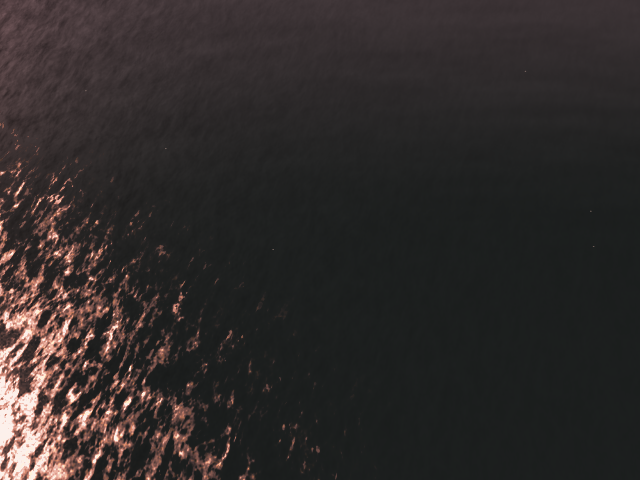
This texture is drawn by a Shadertoy shader. Its source:

```glsl
// Dark rippled water seen from above, with rosy sun glitter spilling in from the lower left.

float hash(vec2 p) {
    return fract(sin(dot(p, vec2(127.1, 311.7))) * 43758.5453);
}

float noise(vec2 p) {
    vec2 i = floor(p), f = fract(p);
    f = f * f * (3.0 - 2.0 * f);
    return mix(mix(hash(i), hash(i + vec2(1, 0)), f.x),
               mix(hash(i + vec2(0, 1)), hash(i + vec2(1, 1)), f.x), f.y);
}

// Short slanted crests, packed tighter with distance up the canvas
float ripples(vec2 p) {
    vec2 q = p * (1.0 + 0.5 * p.y);
    q += 0.012 * vec2(noise(q * 15.0), noise(q * 15.0 + 40.0));
    vec2 crest = vec2(dot(q, vec2(0.87, -0.50)), dot(q, vec2(0.50, 0.87)));
    float ridge = 1.0 - abs(2.0 * noise(crest * vec2(42.0, 13.0)) - 1.0);
    float h = 0.26 * ridge;
    h += 0.28 * noise(crest * vec2(90.0, 27.0) + 31.0);
    h += 0.28 * noise(crest * vec2(165.0, 60.0) + 17.0);
    h += 0.18 * noise(crest * vec2(280.0, 140.0) + 53.0);
    return h;
}

// Broad, nearly level undulation of the far water
float swell(vec2 p) {
    float slant = 13.0 * p.x * exp(-p.x * 0.9);
    return noise(vec2(p.x * 6.0, p.y * 42.0 - slant))
         + 0.5 * noise(vec2(p.x * 15.0, p.y * 90.0 - 2.5 * slant)) - 0.75;
}

// Reflected sunlight from dim brown through copper to near white
vec3 sunRamp(float t) {
    vec3 c = mix(vec3(0.12, 0.11, 0.11), vec3(0.27, 0.205, 0.20), smoothstep(0.0, 0.2, t));
    c = mix(c, vec3(0.49, 0.33, 0.30), smoothstep(0.15, 0.4, t));
    c = mix(c, vec3(0.80, 0.51, 0.44), smoothstep(0.35, 0.62, t));
    c = mix(c, vec3(0.93, 0.71, 0.65), smoothstep(0.58, 0.8, t));
    return mix(c, vec3(0.99, 0.94, 0.92), smoothstep(0.78, 1.0, t));
}

// Rare isolated glints, one possible per cell
float strayGlints(vec2 p) {
    vec2 cell = floor(p * 24.0);
    vec2 center = 0.2 + 0.6 * vec2(hash(cell + 3.0), hash(cell + 8.0));
    float d = length((fract(p * 24.0) - center) * vec2(1.0, 1.3));
    float chance = 0.005 + 0.02 * (1.0 - smoothstep(0.0, 0.35, p.y));
    return step(1.0 - chance, hash(cell)) * (1.0 - smoothstep(0.01, 0.065, d));
}

void mainImage(out vec4 fragColor, in vec2 fragCoord) {
    vec2 p = fragCoord / iResolution.y;
    float h = ripples(p);

    // Water body: near-black green below, hazy mauve toward the top and left
    float haze = pow(smoothstep(0.42, 1.1, p.y), 1.6);
    vec3 color = mix(vec3(0.108, 0.118, 0.116), vec3(0.240, 0.203, 0.212), haze);
    float leftHaze = exp(-p.x / 0.24) * smoothstep(0.1, 0.8, p.y);
    color += vec3(0.12, 0.07, 0.07) * leftHaze;
    color *= 1.0 + 0.09 * swell(p) * smoothstep(0.35, 0.8, p.y);

    // Faint ripple relief, fading toward the right
    color *= 1.0 + (h - 0.5) * (0.08 + 0.9 * exp(-p.x / 0.33));

    // Sun patch: widest at the bottom edge, narrowing and dimming upward
    float reach = 0.29 - 0.15 * p.y;
    float sun = exp(-p.x / reach) * (1.0 - smoothstep(0.05, 0.92, p.y));
    vec2 offset = (p - vec2(0.0, 0.13)) / vec2(0.10, 0.22);
    float core = exp(-dot(offset, offset));

    // Crests catch light more readily, and more strongly, where the sun is strong
    float patches = noise(vec2(p.x * 22.0 - p.y * 9.0, p.y * 13.0)) - 0.5;
    float edge = 0.62 - 0.20 * sun - 0.03 * core + 0.05 * patches;
    float lit = smoothstep(edge - 0.10, edge + 0.21, h);
    float light = lit * (0.08 + 0.86 * pow(sun, 0.65)) * smoothstep(0.0, 0.24, sun);
    light += 0.15 * sun + 0.12 * core;

    // Sparse bright tips trail past the patch
    light += 0.4 * smoothstep(0.69, 0.82, h + 0.08 * patches) * smoothstep(0.02, 0.18, sun);

    float grit = noise(p * 270.0);
    light *= 0.72 + 0.56 * grit;
    vec3 glitter = sunRamp(clamp(light, 0.0, 1.0));
    glitter *= mix(vec3(1.0), vec3(1.04, 1.0, 0.86), smoothstep(0.6, 0.9, grit) * (1.0 - core));
    color = mix(color, max(color * 0.8, glitter), smoothstep(0.0, 0.25, light));

    color = mix(color, vec3(0.55, 0.46, 0.43), 0.7 * strayGlints(p));
    fragColor = vec4(clamp(color, 0.0, 1.0), 1.0);
}
```
